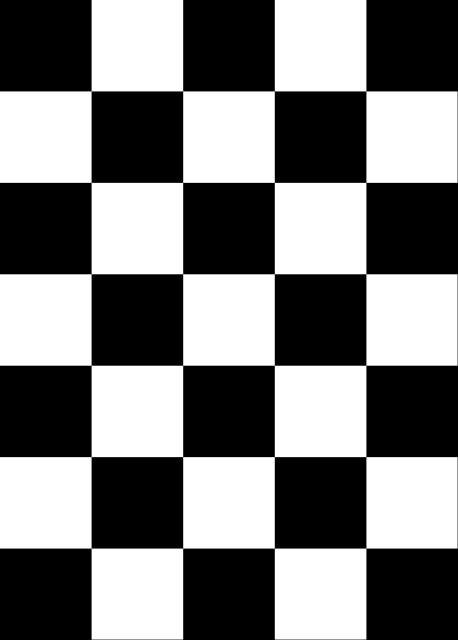
This pattern is drawn by a Shadertoy shader. Its source:

```glsl
// A plain black and white checkerboard, five squares across and seven down.
// Each axis is a softened square wave; the product of the two waves picks the
// colour. A hairline of shade runs along the right and bottom rims.

#define GRID       vec2(5.0, 7.0)   // squares across and down
#define EDGE_SOFT  1.0              // edge blend, in pixel footprints
#define RIM_WIDTH  0.0018           // rim hairline, as a share of canvas width
#define RIM_SHADE  0.5              // brightness left under the hairline
#define INK        vec3(0.0)
#define PAPER      vec3(1.0)

// Square wave over cells: -1 in even cells, +1 in odd ones, blended at edges.
vec2 cellWave(vec2 cell, vec2 footprint) {
    vec2 edgeDistance = abs(mod(cell + 0.5, 2.0) - 1.0) - 0.5;
    return clamp(2.0 * edgeDistance / footprint, -1.0, 1.0);
}

// Share of a pixel covered by a line of the given width along a rim.
float rimCoverage(float rimDistance, float width, float pixel) {
    return clamp((width - rimDistance) / pixel + 0.5, 0.0, 1.0);
}

void mainImage(out vec4 fragColor, in vec2 fragCoord) {
    // Checkerboard: equal parity gives ink, unequal parity gives paper.
    vec2 cell = fragCoord / iResolution.xy * GRID;
    vec2 wave = cellWave(cell, EDGE_SOFT * GRID / iResolution.xy);
    vec3 color = mix(PAPER, INK, 0.5 + 0.5 * wave.x * wave.y);

    // Hairline along the right and bottom rims.
    float pixel = 1.0 / iResolution.x;
    float right = rimCoverage((iResolution.x - fragCoord.x) * pixel, RIM_WIDTH, pixel);
    float bottom = rimCoverage(fragCoord.y * pixel, RIM_WIDTH, pixel);
    color *= mix(1.0, RIM_SHADE, max(right, bottom));

    fragColor = vec4(color, 1.0);
}
```
